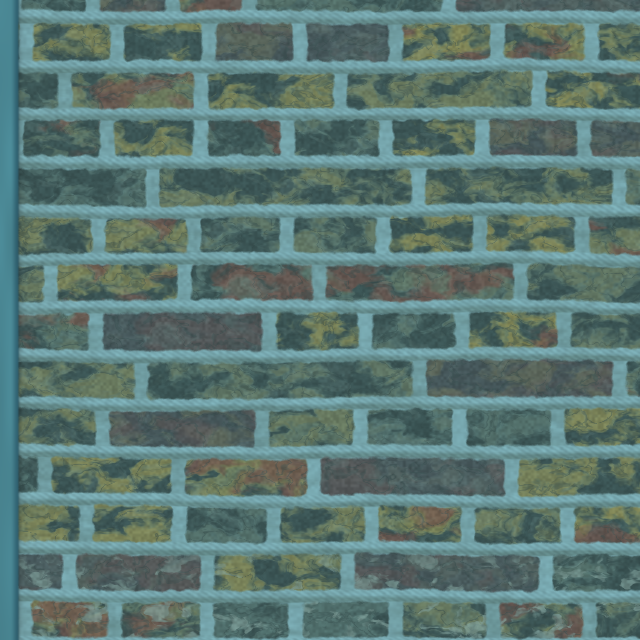
Reproduce this texture procedurally as a Shadertoy shader.

```glsl
// Weathered brick wall: alternating long and short courses, pale rough mortar, a teal post on the left.

const float ROW_PITCH = 0.0753;      // course height
const float ROW_ORIGIN = 0.068;      // height of the bed joint under course 0
const float SHORT_PITCH = 0.153;     // brick length in odd courses
const float LONG_PITCH = 0.311;      // brick length in even courses
const float BED_HALF = 0.0098;       // half width of horizontal joints
const float PERPEND_HALF = 0.0112;   // half width of vertical joints
const float JOINT_JITTER = 0.0035;
const float EDGE_ROUGHNESS = 0.0075;
const float CORNER = 0.005;
const float POST_WIDTH = 0.029;

const vec3 MORTAR_LIGHT = vec3(0.47, 0.66, 0.69);
const vec3 MORTAR_GREY  = vec3(0.38, 0.53, 0.53);
const vec3 BRICK_DARK   = vec3(0.23, 0.33, 0.33);
const vec3 BRICK_SLATE  = vec3(0.31, 0.43, 0.42);
const vec3 BRICK_OLIVE  = vec3(0.41, 0.48, 0.37);
const vec3 BRICK_OCHRE  = vec3(0.52, 0.53, 0.33);
const vec3 BRICK_RED    = vec3(0.43, 0.33, 0.30);
const vec3 BRICK_PURPLE = vec3(0.29, 0.34, 0.36);
const vec3 BRICK_PALE   = vec3(0.48, 0.60, 0.58);
const vec3 POST_COLOR   = vec3(0.29, 0.53, 0.58);
const vec3 POST_EDGE    = vec3(0.18, 0.37, 0.43);

// Per course: anchor joint, brick length to the left of it
const vec2 BOND[14] = vec2[14](
    vec2(0.465, 0.143), vec2(0.542, 0.216), vec2(0.427, 0.147), vec2(0.491, 0.211),
    vec2(0.413, 0.254), vec2(0.658, 0.434), vec2(0.419, 0.266), vec2(0.501, 0.212),
    vec2(0.447, 0.147), vec2(0.655, 0.414), vec2(0.451, 0.141), vec2(0.534, 0.218),
    vec2(0.469, 0.143), vec2(0.391, 0.124));

float hash(vec2 p) {
    return fract(sin(dot(p, vec2(127.1, 311.7))) * 43758.5453);
}

float noise(vec2 p) {
    vec2 i = floor(p), f = fract(p);
    f = f * f * (3.0 - 2.0 * f);
    return mix(mix(hash(i), hash(i + vec2(1, 0)), f.x),
               mix(hash(i + vec2(0, 1)), hash(i + vec2(1, 1)), f.x), f.y);
}

float fbm(vec2 p) {
    float sum = 0.0, gain = 0.5;
    for (int i = 0; i < 4; i++) {
        sum += gain * noise(p);
        p = mat2(1.6, 1.2, -1.2, 1.6) * p + 7.3;
        gain *= 0.5;
    }
    return sum / 0.9375;
}

// Horizontal position of joint n in a course, with a small random shift
float jointX(float anchor, float pitch, float n, float row) {
    return anchor + n * pitch + JOINT_JITTER * (2.0 * hash(vec2(n, row) + 3.7) - 1.0);
}

vec3 brickColor(vec2 p, vec2 id) {
    vec2 q = p * vec2(30.0, 48.0) + 19.0 * hash(id);
    q += 1.8 * vec2(fbm(q * 0.7), fbm(q * 0.7 + 31.0));
    float mottle = smoothstep(0.25, 0.75, fbm(q));
    float stain = fbm(q * 0.55 + 53.0);
    float kind = hash(id + 11.0);
    float warmth = hash(id + 23.0);
    vec3 body = mix(BRICK_SLATE, BRICK_OLIVE, smoothstep(0.1, 0.7, warmth));
    vec3 col = mix(BRICK_DARK, body, smoothstep(0.1, 0.65, mottle));
    col = mix(col, BRICK_OCHRE, 0.85 * warmth * smoothstep(0.55, 0.95, mottle));
    col = mix(col, BRICK_RED, 0.75 * step(0.55, kind) * smoothstep(0.5, 0.7, stain));
    col = mix(col, BRICK_PURPLE, 0.65 * step(0.86, kind));
    // Dark cracks, then pale wear that grows near the ground
    float crack = 1.0 - smoothstep(0.0, 0.06, abs(fbm(q * 1.1 + 80.0) - 0.47));
    col = mix(col, BRICK_DARK * 0.92, 0.4 * crack);
    float ground = 1.0 - smoothstep(0.08, 0.17, p.y);
    float wear = smoothstep(0.56, 0.72, fbm(q * 1.3 + 17.0));
    col = mix(col, BRICK_PALE, wear * mix(0.15, 0.7, ground));
    return col * (0.90 + 0.2 * noise(p * 220.0));
}

vec3 mortarColor(vec2 p, float bedY, float inBed, float tone) {
    // Bed joints are bright above and shaded along their lower ledge
    float shade = mix(0.45 * tone, 1.0 - smoothstep(-0.6, 0.3, bedY / BED_HALF), inBed);
    shade += 0.9 * (fbm(p * vec2(22.0, 90.0)) - 0.5);
    vec3 col = mix(MORTAR_LIGHT, MORTAR_GREY, clamp(shade, 0.0, 1.0));
    float hatch = sin(6.2832 * (p.x * 75.0 + p.y * 120.0));
    return col * (1.0 + 0.035 * hatch * inBed + 0.1 * (noise(p * 180.0) - 0.5));
}

void mainImage(out vec4 fragColor, in vec2 fragCoord) {
    vec2 p = fragCoord / iResolution.xy;
    float soft = 0.0014 + 0.7 / iResolution.y;

    // Gently wavy courses
    float wave = 0.007 * (noise(vec2(p.x * 5.0, p.y * 9.0)) - 0.5);
    float y = p.y - ROW_ORIGIN + wave;
    float row = floor(y / ROW_PITCH);
    float localY = y - row * ROW_PITCH;

    // Joints on both sides of the current brick
    vec2 bond = BOND[clamp(int(row) + 1, 0, 13)];
    float rightPitch = mod(row, 2.0) > 0.5 ? SHORT_PITCH : LONG_PITCH;
    float pitch = p.x < bond.x ? bond.y : rightPitch;
    float n = floor((p.x - bond.x) / pitch);
    float x0 = jointX(bond.x, pitch, n, row);
    float x1 = jointX(bond.x, pitch, n + 1.0, row);

    // Rounded box with ragged edges
    vec2 halfSize = 0.5 * vec2(x1 - x0, ROW_PITCH) - vec2(PERPEND_HALF, BED_HALF);
    vec2 offset = vec2(p.x - 0.5 * (x0 + x1), localY - 0.5 * ROW_PITCH);
    vec2 d = abs(offset) - halfSize + CORNER;
    float dist = length(max(d, 0.0)) + min(max(d.x, d.y), 0.0) - CORNER;
    dist += EDGE_ROUGHNESS * (fbm(p * 75.0) - 0.5);

    float bedY = localY - ROW_PITCH * step(0.5 * ROW_PITCH, localY);
    float inBed = 1.0 - smoothstep(0.8, 1.2, abs(bedY) / BED_HALF);
    float nearest = n + step(0.0, offset.x);
    vec3 mortar = mortarColor(p, bedY, inBed, hash(vec2(nearest, row) + 41.0));
    vec3 col = mix(brickColor(p, vec2(n, row)), mortar, smoothstep(-soft, soft, dist));

    // Post and its narrow shadow
    col *= 1.0 - 0.25 * exp(-max(p.x - POST_WIDTH, 0.0) / 0.004);
    vec3 post = mix(POST_COLOR, POST_EDGE, smoothstep(0.55, 1.0, p.x / POST_WIDTH));
    post *= 0.95 + 0.1 * noise(p * vec2(60.0, 8.0));
    col = mix(post, col, smoothstep(-soft, soft, p.x - POST_WIDTH));
    fragColor = vec4(col, 1.0);
}
```
